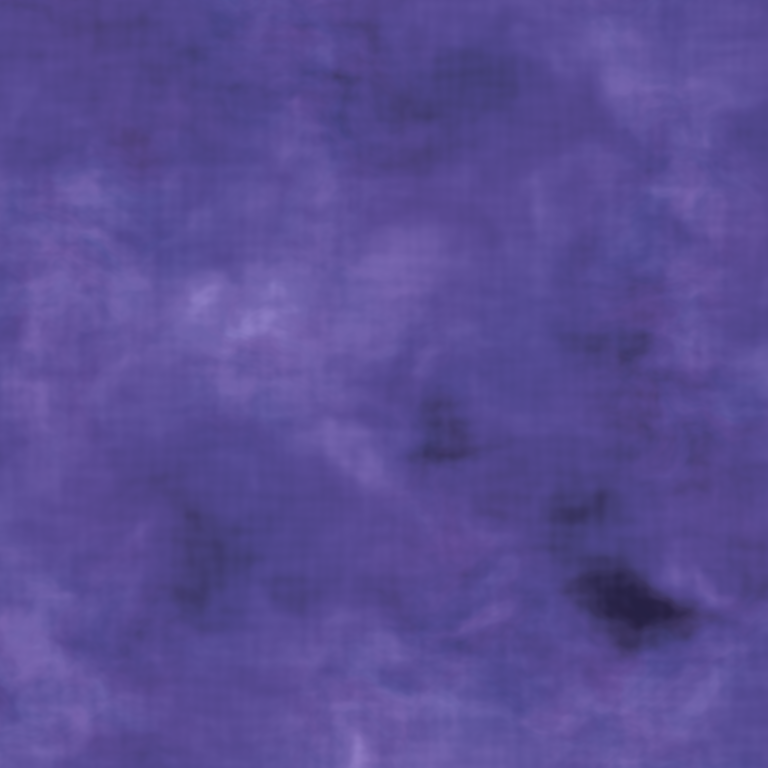
Reproduce this texture procedurally as a three.js fragment shader.

```glsl
// Mottled violet wash: warped gradient-noise clouds set a tone, finer wisps and
// a faint weave roughen it, and scattered soft smudges and glints push it darker
// or lighter. The tone then picks from a violet ramp with slight pink/blue tints.

varying vec2 vUv;

const vec3 INK    = vec3(0.15, 0.13, 0.27);
const vec3 DUSK   = vec3(0.23, 0.20, 0.38);
const vec3 SHADE  = vec3(0.28, 0.25, 0.48);
const vec3 DEEP   = vec3(0.31, 0.27, 0.54);
const vec3 VIOLET = vec3(0.34, 0.29, 0.58);
const vec3 LILAC  = vec3(0.38, 0.33, 0.62);
const vec3 PALE   = vec3(0.44, 0.38, 0.67);
const vec3 MIST   = vec3(0.56, 0.50, 0.78);
const vec3 PINK_SHIFT = vec3(0.075, 0.005, 0.015);

const vec2  CLOUD_SCALE = vec2(2.8, 3.5);
const float CLOUD_GAIN  = 2.7;
const vec2  WISP_SCALE  = vec2(13.0, 17.0);
const float WISP_GAIN   = 1.7;
const float WEAVE_GAIN  = 0.5;
const float WARP        = 0.07;
const float SMUDGE_GAIN = 2.6;
const float GLINT_GAIN  = 1.8;

vec2 hash2(vec2 p) {
  vec3 q = fract(vec3(p.xyx) * vec3(0.1031, 0.1030, 0.0973));
  q += dot(q, q.yzx + 33.33);
  return fract((q.xx + q.yz) * q.zy);
}

// Gradient noise with unit gradients, roughly -0.7 to 0.7
float corner(vec2 cell, vec2 offset) {
  float angle = 6.2832 * hash2(cell + 71.0).x;
  return dot(vec2(cos(angle), sin(angle)), offset);
}

float noise(vec2 p) {
  vec2 i = floor(p), f = fract(p);
  vec2 u = f * f * f * (f * (f * 6.0 - 15.0) + 10.0);
  vec2 e = vec2(1.0, 0.0);
  return mix(mix(corner(i, f), corner(i + e, f - e), u.x),
             mix(corner(i + e.yx, f - e.yx), corner(i + 1.0, f - 1.0), u.x), u.y);
}

float fbm(vec2 p) {
  float sum = 0.0, amp = 1.0;
  for (int i = 0; i < 4; i++) {
    sum += amp * noise(p);
    p = mat2(1.94, 0.48, -0.48, 1.94) * p + 17.3;
    amp *= 0.56;
  }
  return sum;
}

// Soft elliptical spots, at most one per cell of a jittered grid
float spots(vec2 p, float grid, float share, vec2 radius, float seed) {
  vec2 g = p * grid, base = floor(g);
  float sum = 0.0;
  for (int y = -1; y <= 1; y++) {
    for (int x = -1; x <= 1; x++) {
      vec2 cell = base + vec2(float(x), float(y));
      vec2 place = hash2(cell + seed);
      vec2 trait = hash2(cell + seed + 37.0);
      vec2 size = radius * mix(vec2(0.7, 1.2), vec2(1.4, 0.8), trait.y);
      vec2 d = (g - cell - 0.15 - 0.7 * place) / size;
      sum += step(trait.x, share) * (0.5 + 0.5 * place.y) * exp(-dot(d, d));
    }
  }
  return sum;
}

// Tone is in standard deviations around the middle violet
vec3 violetRamp(float tone) {
  vec3 c = mix(INK, DUSK, smoothstep(-4.2, -2.6, tone));
  c = mix(c, SHADE, clamp(tone + 2.6, 0.0, 1.0));
  c = mix(c, DEEP, clamp((tone + 1.6) / 0.75, 0.0, 1.0));
  c = mix(c, VIOLET, clamp((tone + 0.85) / 0.85, 0.0, 1.0));
  c = mix(c, LILAC, clamp(tone / 0.95, 0.0, 1.0));
  c = mix(c, PALE, clamp((tone - 0.95) / 1.05, 0.0, 1.0));
  return mix(c, MIST, smoothstep(2.0, 4.2, tone));
}

void main() {
  vec2 p = vUv;
  vec2 drift = vec2(fbm(p * 5.0 + 3.7), fbm(p * 5.0 + 41.2));
  vec2 q = p + WARP * drift;

  // Broad clouds, with wisps gathered into rougher patches
  float cloud = fbm(q * CLOUD_SCALE + 8.4);
  float rough = smoothstep(-0.35, 0.45, noise(p * 4.0 + 25.0) + 0.3 * cloud);
  float wisp = fbm((p + 0.3 * WARP * drift) * WISP_SCALE + 60.0);
  float tone = 0.2 + CLOUD_GAIN * cloud + WISP_GAIN * mix(0.25, 1.0, rough) * wisp;

  // Faint crossed brush weave
  float weave = noise(p * vec2(14.0, 75.0)) + 0.8 * noise(p * vec2(85.0, 12.0) + 9.0);
  tone += WEAVE_GAIN * weave;

  // Dark smudges and pale glints
  tone -= SMUDGE_GAIN * spots(q, 4.0, 0.4, vec2(0.22, 0.17), 5.0);
  tone += GLINT_GAIN * spots(q, 6.0, 0.3, vec2(0.13, 0.20), 90.0);

  // Pink and blue tints, stronger where the wisps are
  float tint = 0.4 * noise(p * 5.0 + 13.0) + 0.6 * rough * fbm(q * 15.0 + 31.0);
  vec3 color = violetRamp(tone) + PINK_SHIFT * tint;

  gl_FragColor = vec4(color, 1.0);
}
```
